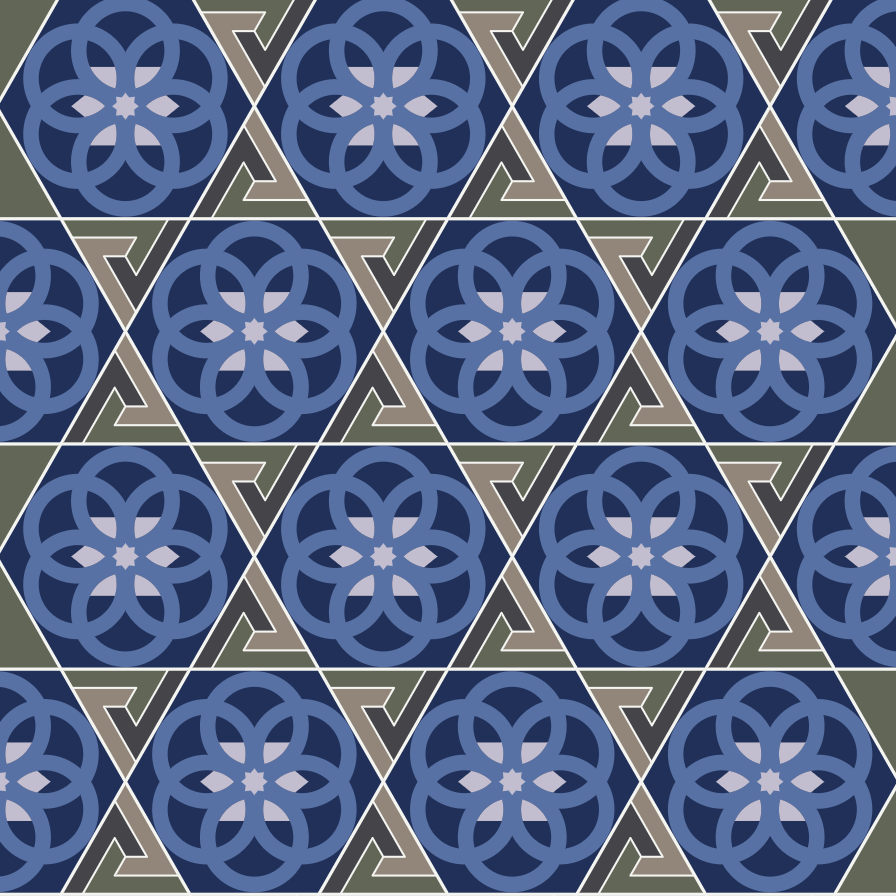
Write a Shadertoy shader that draws this pattern.

```glsl
const float PI = 3.14159265;
const float ROOT3 = 1.7320508;
const float APOTHEM = 0.5 * ROOT3;   // of a hexagon with unit side

const vec3 NAVY  = vec3(0.130, 0.190, 0.350);
const vec3 BLUE  = vec3(0.340, 0.445, 0.645);
const vec3 LILAC = vec3(0.765, 0.745, 0.810);
const vec3 OLIVE = vec3(0.385, 0.400, 0.337);
const vec3 TAN   = vec3(0.570, 0.525, 0.475);
const vec3 COAL  = vec3(0.265, 0.265, 0.285);
const vec3 WHITE = vec3(0.955, 0.955, 0.945);

vec2 rotate(vec2 p, float angle) {
    float c = cos(angle), s = sin(angle);
    return vec2(c * p.x - s * p.y, s * p.x + c * p.y);
}

float coverage(float dist, float pixel) {
    return clamp(0.5 - dist / pixel, 0.0, 1.0);
}

float segmentDistance(vec2 p, vec2 a, vec2 b) {
    vec2 ab = b - a;
    return length(p - a - ab * clamp(dot(p - a, ab) / dot(ab, ab), 0.0, 1.0));
}

// Pointed end facing +x
float wedgeDistance(vec2 p, float tip) {
    return dot(vec2(p.x - tip, abs(p.y)), vec2(0.625, 0.78));
}

float starDistance(vec2 p, float points, float radius) {
    float turn = 2.0 * PI / points;
    float angle = atan(p.y, p.x);
    return wedgeDistance(rotate(p, -turn * round(angle / turn)), radius);
}

float ringsDistance(vec2 p, float orbit, float radius, float halfWidth) {
    float dist = 1e3;
    for (int i = 0; i < 6; i++) {
        vec2 centre = rotate(vec2(orbit, 0.0), PI / 6.0 + float(i) * PI / 3.0);
        dist = min(dist, abs(length(p - centre) - radius) - halfWidth);
    }
    return dist;
}

// Lens between neighbouring rings; side petals pointed, the rest cut flat
float petalDistance(vec2 p, float orbit, float innerRadius) {
    float sector = round(atan(p.y, p.x) / (PI / 3.0));
    vec2 q = rotate(p, -sector * PI / 3.0);
    float lens = length(vec2(q.x, abs(q.y)) - orbit * vec2(APOTHEM, -0.5)) - innerRadius;
    bool sidePetal = mod(sector, 3.0) < 0.5;
    float cut = sidePetal ? wedgeDistance(q, 0.42) : abs(p.y) - 0.302;
    return max(lens, cut);
}

vec3 rosette(vec2 p, float pixel) {
    const float orbit = 0.428, radius = 0.362, halfWidth = 0.06;
    vec3 color = mix(NAVY, BLUE, coverage(ringsDistance(p, orbit, radius, halfWidth), pixel));
    color = mix(color, LILAC, coverage(petalDistance(p, orbit, radius - halfWidth), pixel));
    return mix(color, LILAC, coverage(starDistance(p, 8.0, 0.103), pixel));
}

// Three interlocked hooks in an upright unit triangle centred on the origin
vec3 pinwheel(vec2 p, float lineHalfWidth, float pixel) {
    const float inner = ROOT3 / 12.0;
    vec2 rightNormal = vec2(APOTHEM, 0.5);
    vec2 leftNormal = vec2(-APOTHEM, 0.5);
    vec2 bend = vec2(1.0 / 6.0, 0.0);
    vec2 rim = bend + 0.5 * vec2(-0.5, APOTHEM);
    bool inCore = max(-p.y, max(dot(p, rightNormal), dot(p, leftNormal))) < inner;

    vec3 color = OLIVE;
    float line = 1e3;
    for (int i = 0; i < 3; i++) {
        vec2 q = rotate(p, float(i) * 2.0 * PI / 3.0);
        bool strip = dot(q, rightNormal) > inner && -q.y < inner;
        bool hook = q.y < 0.0 && APOTHEM * q.x > 0.5 * q.y;
        if (inCore ? hook : strip) color = i == 0 ? TAN : (i == 1 ? OLIVE : COAL);
        line = min(line, segmentDistance(q, vec2(0.0), bend));
        line = min(line, segmentDistance(q, bend, rim));
    }
    return mix(color, WHITE, coverage(line - lineHalfWidth, pixel));
}

void mainImage(out vec4 fragColor, in vec2 fragCoord) {
    const vec2 side = vec2(0.1439, 0.1451);
    const vec2 firstCentre = vec2(0.140, 0.8815);
    vec2 uv = fragCoord / iResolution.xy;
    float pixel = 1.0 / (iResolution.y * side.y);

    // Staggered rows of hexagons touching at their side corners
    vec2 p = (uv - firstCentre) / side;
    float row = round(p.y / ROOT3);
    p.y -= row * ROOT3;
    p.x -= mod(row, 2.0);
    p.x -= 2.0 * round(p.x / 2.0);

    // Triangles above and below each shared corner
    float slant = dot(abs(p), vec2(APOTHEM, 0.5)) - APOTHEM;
    vec2 corner = vec2(p.x < 0.0 ? -1.0 : 1.0, 0.0);
    vec2 t = (p - corner) * (p.y > 0.0 ? -1.0 : 1.0) + vec2(0.0, ROOT3 / 3.0);
    float cornerX = uv.x + (corner.x - p.x) * side.x;
    bool plain = cornerX < 0.0 || cornerX > 1.0;
    vec3 triangle = plain ? OLIVE : pinwheel(t, 0.008, pixel);

    vec3 color = slant < 0.0 ? rosette(p, pixel) : triangle;

    // Grout
    float grout = min(abs(slant), APOTHEM - abs(p.y)) - 0.0125;
    color = mix(color, WHITE, coverage(grout, pixel));
    fragColor = vec4(color, 1.0);
}
```
